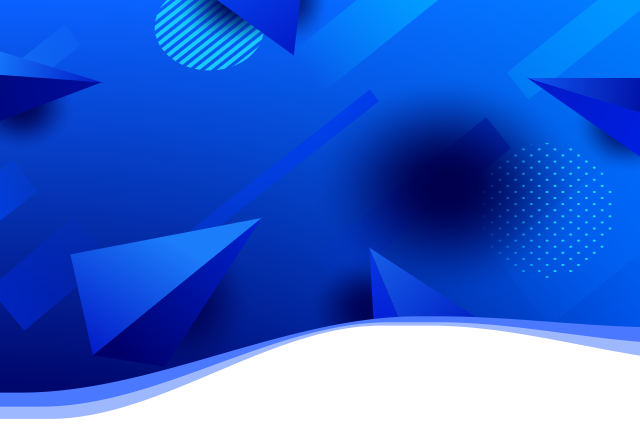
Reproduce this background procedurally as a Shadertoy shader.

```glsl
// Abstract blue backdrop: diagonal light bands, faceted shards with soft
// shadows, a striped disc, a dotted disc and layered waves over white.
// Shapes are distance masks painted back to front, in canvas-height units.

const vec3 NAVY = vec3(0.0, 0.0, 0.31);
const vec3 ROYAL = vec3(0.01, 0.10, 0.78);
const vec3 AZURE = vec3(0.08, 0.46, 0.98);
const vec3 SKY = vec3(0.0, 0.64, 1.0);
const vec3 CYAN = vec3(0.10, 0.84, 1.0);
const vec2 SLOPE = vec2(0.785, 0.619);

// Coverage of a signed distance, smoothed over one pixel
float cover(float d, float px) {
    return clamp(0.5 - d / px, 0.0, 1.0);
}

// Signed distance to the line through a and b
float edge(vec2 p, vec2 a, vec2 b) {
    vec2 e = normalize(b - a);
    return dot(p - a, vec2(e.y, -e.x));
}

// Soft elliptical shadow
vec3 shade(vec3 base, vec2 p, vec2 center, vec2 radii, float strength) {
    float r = length((p - center) / radii);
    return mix(base, NAVY, strength * (1.0 - smoothstep(0.1, 1.0, r)));
}

// Straight band from a to b whose opacity changes along its length
vec3 band(vec3 base, vec2 p, vec2 a, vec2 b, float halfWidth,
          vec3 tint, float alphaA, float alphaB, float px) {
    vec2 e = normalize(b - a);
    float len = length(b - a);
    float along = dot(p - a, e);
    float across = abs(edge(p, a, b)) - halfWidth;
    float d = max(across, abs(along - 0.5 * len) - 0.5 * len);
    float alpha = mix(alphaA, alphaB, clamp(along / len, 0.0, 1.0));
    return mix(base, tint, alpha * cover(d, px));
}

// Triangle shaded from its tip to the middle of the opposite side
vec3 facet(vec3 base, vec2 p, vec2 tip, vec2 b, vec2 c,
           vec3 tipColor, vec3 farColor, float px) {
    float side = -sign(edge(c, tip, b));
    float d = side * edge(p, tip, b);
    d = max(d, side * edge(p, b, c));
    d = max(d, side * edge(p, c, tip));
    vec2 axis = 0.5 * (b + c) - tip;
    float t = clamp(dot(p - tip, axis) / dot(axis, axis), 0.0, 1.0);
    return mix(base, mix(tipColor, farColor, t), cover(d, px));
}

// Ellipse filled with slanted lines
float stripedDisc(vec2 p, vec2 center, vec2 radii, float period, float px) {
    vec2 q = p - center;
    float disc = (length(q / radii) - 1.0) * radii.y;
    float across = dot(q, vec2(-SLOPE.y, SLOPE.x));
    float line = abs(fract(across / period) - 0.5) * period - 0.27 * period;
    return cover(max(disc, line), px);
}

// Distance to the nearest dot of a rectangular lattice
float lattice(vec2 p, vec2 cell, float radius) {
    vec2 q = p - cell * floor(p / cell + 0.5);
    return length(q * vec2(0.8, 1.1)) - radius;
}

// Height of a wave that climbs to a crest and then sinks
float wave(float x, float low, float crest, vec2 climb, float drop, vec2 fall) {
    return mix(low, crest, smoothstep(climb.x, climb.y, x))
         - drop * smoothstep(fall.x, fall.y, x);
}

void mainImage(out vec4 fragColor, in vec2 fragCoord) {
    float px = 1.0 / iResolution.y;
    vec2 p = fragCoord * px;

    // Background gradient
    float u = p.x / 1.506;
    float v = clamp((p.y - 0.1) / 0.9, 0.0, 1.0);
    vec3 left = mix(vec3(0.0, 0.03, 0.43), vec3(0.04, 0.38, 1.0), v);
    vec3 right = mix(vec3(0.0, 0.30, 0.90), vec3(0.0, 0.50, 1.0), v);
    vec3 col = mix(left, right, u * u);

    // Diagonal bands
    col = band(col, p, vec2(0.723, 0.828), vec2(1.016, 1.063), 0.06, SKY, 0.0, 1.0, px);
    col = band(col, p, vec2(0.459, 0.443), vec2(0.883, 0.775), 0.0175, vec3(0.0, 0.23, 0.93), 0.4, 0.9, px);
    col = band(col, p, vec2(1.221, 0.797), vec2(1.52, 1.036), 0.041, SKY, 0.3, 0.75, px);
    col = band(col, p, vec2(1.23, 0.316), vec2(1.55, 0.571), 0.107, vec3(0.0, 0.40, 0.98), 0.1, 0.7, px);
    col = band(col, p, vec2(0.02, 0.798), vec2(0.172, 0.918), 0.031, AZURE, 0.8, 0.2, px);
    col = band(col, p, vec2(-0.04, 0.508), vec2(0.06, 0.586), 0.047, vec3(0.0, 0.27, 0.96), 0.8, 0.2, px);
    col = band(col, p, vec2(0.016, 0.27), vec2(0.217, 0.439), 0.065, vec3(0.0, 0.16, 0.83), 0.7, 0.15, px);
    col = band(col, p, vec2(0.77, 0.361), vec2(1.176, 0.687), 0.047, vec3(0.0, 0.18, 0.82), 0.1, 0.8, px);

    // Large dark glow and the two patterned discs
    col = shade(col, p, vec2(1.055, 0.56), vec2(0.33, 0.27), 1.0);
    vec2 cell = vec2(0.0371, 0.0287);
    vec2 q = p - vec2(1.346, 0.619);
    float dots = min(lattice(q, cell, 0.0027), lattice(q + 0.5 * cell, cell, 0.0027));
    float dotDisc = length(p - vec2(1.289, 0.504)) - 0.159;
    col = mix(col, CYAN, cover(max(dots, dotDisc), px) * smoothstep(1.1, 1.36, p.x));
    col = mix(col, CYAN, 0.9 * stripedDisc(p, vec2(0.494, 0.936), vec2(0.129, 0.102), 0.0172, px));

    // Shadows below the shards
    col = shade(col, p, vec2(0.56, 1.0), vec2(0.15, 0.11), 0.95);
    col = shade(col, p, vec2(0.69, 1.0), vec2(0.09, 0.11), 0.7);
    col = shade(col, p, vec2(0.05, 0.75), vec2(0.13, 0.11), 0.9);
    col = shade(col, p, vec2(1.48, 0.71), vec2(0.13, 0.12), 0.9);
    col = shade(col, p, vec2(0.43, 0.29), vec2(0.17, 0.18), 0.9);
    col = shade(col, p, vec2(0.87, 0.27), vec2(0.15, 0.13), 0.9);

    // Shards: each tip is shared by its facets
    col = facet(col, p, vec2(0.693, 0.869), vec2(0.404, 1.078), vec2(0.717, 1.078), ROYAL, vec3(0.02, 0.26, 0.93), px);
    vec2 tip = vec2(0.24, 0.806);
    col = facet(col, p, tip, vec2(-0.01, 0.882), vec2(-0.01, 0.824), ROYAL, AZURE, px);
    col = facet(col, p, tip, vec2(-0.01, 0.824), vec2(-0.01, 0.711), vec3(0.0, 0.05, 0.62), vec3(0.0, 0.03, 0.50), px);
    tip = vec2(1.244, 0.816);
    col = facet(col, p, tip, vec2(1.55, 0.816), vec2(1.55, 0.723), vec3(0.06, 0.34, 0.95), vec3(0.0, 0.04, 0.62), px);
    col = facet(col, p, tip, vec2(1.55, 0.723), vec2(1.55, 0.602), ROYAL, vec3(0.0, 0.12, 0.88), px);
    tip = vec2(0.617, 0.486);
    vec2 foot = vec2(0.219, 0.162);
    col = facet(col, p, tip, foot, vec2(0.389, 0.135), vec3(0.0, 0.14, 0.84), vec3(0.0, 0.0, 0.42), px);
    col = facet(col, p, foot, vec2(0.166, 0.4), tip, ROYAL, vec3(0.11, 0.49, 0.98), px);
    tip = vec2(0.871, 0.416);
    col = facet(col, p, tip, vec2(0.883, 0.209), vec2(0.957, 0.209), vec3(0.03, 0.22, 0.88), vec3(0.01, 0.11, 0.84), px);
    col = facet(col, p, tip, vec2(0.957, 0.209), vec2(1.188, 0.209), vec3(0.09, 0.38, 0.92), vec3(0.01, 0.14, 0.78), px);

    // Layered waves
    float upper = wave(p.x, 0.074, 0.254, vec2(0.049, 0.986), 0.026, vec2(1.035, 1.563));
    float middle = wave(p.x, 0.041, 0.240, vec2(0.098, 0.918), 0.051, vec2(1.035, 1.621));
    float lower = wave(p.x, 0.012, 0.232, vec2(0.117, 0.898), 0.09, vec2(1.016, 1.719));
    col = mix(col, vec3(0.29, 0.47, 1.0), cover(p.y - upper, px));
    col = mix(col, vec3(0.62, 0.72, 1.0), cover(p.y - middle, px));
    col = mix(col, vec3(1.0), cover(p.y - lower, px));
    fragColor = vec4(col, 1.0);
}
```
